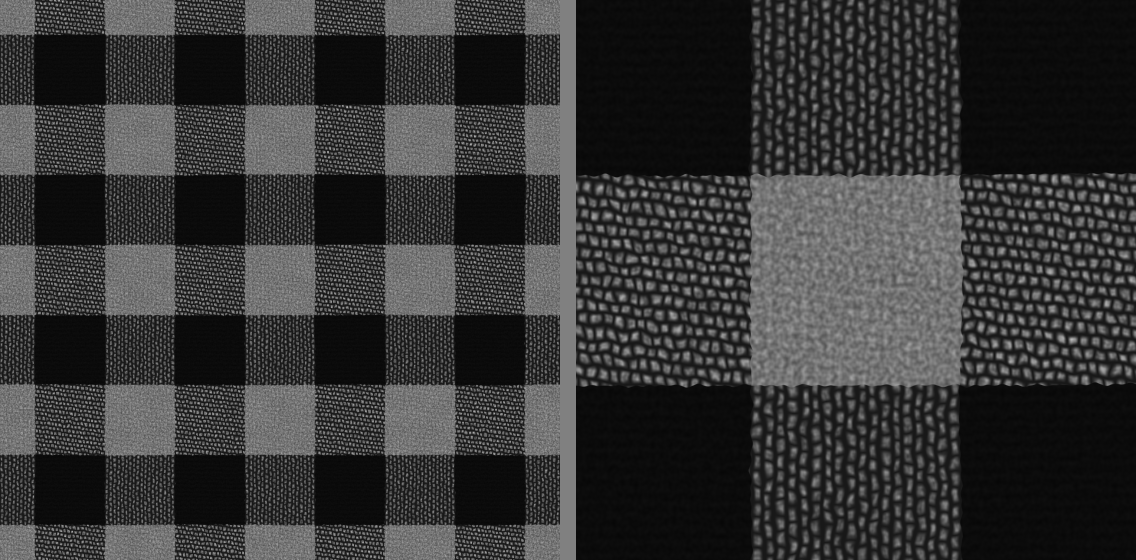
Left: the whole. Right: its middle third, enlarged.
A Shadertoy shader for this texture:

```glsl
// Woven buffalo check cloth: black and grey yarns crossing in four repeats each way.

const float REPEATS = 4.0;
const vec3 BLACK_YARN = vec3(0.042);
const vec3 SHADOW = vec3(0.095);
const vec3 WEFT_GREY = vec3(0.47);
const vec3 WARP_GREY = vec3(0.39);
const vec3 FULL_GREY = vec3(0.455);

// Unit gradient from a hashed lattice point
vec2 gradientAt(vec2 cell, vec2 period) {
    uvec2 k = uvec2(mod(cell, period));
    uint h = k.x * 1597334677u ^ k.y * 3812015801u;
    h = (h ^ (h >> 15u)) * 2246822519u;
    h ^= h >> 13u;
    float angle = float(h & 65535u) * 6.28318 / 65536.0;
    return vec2(cos(angle), sin(angle));
}

// Gradient noise that wraps over the unit square
float wrapNoise(vec2 uv, vec2 period) {
    vec2 p = uv * period;
    vec2 i = floor(p), f = p - i;
    vec2 w = f * f * f * (f * (f * 6.0 - 15.0) + 10.0);
    vec2 e = vec2(1.0, 0.0);
    float a = dot(gradientAt(i, period), f);
    float b = dot(gradientAt(i + e.xy, period), f - e.xy);
    float c = dot(gradientAt(i + e.yx, period), f - e.yx);
    float d = dot(gradientAt(i + e.xx, period), f - e.xx);
    return mix(mix(a, b, w.x), mix(c, d, w.x), w.y);
}

// 1 on grey stripes, 0 on black ones
float greyStripe(float u, float pixel) {
    float edge = abs(fract(u * REPEATS) - 0.5) - 0.25;
    float soft = REPEATS * pixel * 0.8;
    return smoothstep(-soft, soft, edge);
}

// Rows of short yarn floats; each row is shifted, and rows may slope
float yarnFloats(vec2 uv, vec2 count, float shift, float slope, vec2 halfSize, float pixel) {
    vec2 q = uv * count;
    q.y += slope * uv.x;
    q.x += shift * floor(q.y);
    vec2 soft = max(vec2(0.2), count * pixel * 0.8);
    vec2 inside = smoothstep(-soft, soft, halfSize - abs(fract(q) - 0.5));
    return inside.x * inside.y;
}

void mainImage(out vec4 fragColor, in vec2 fragCoord) {
    vec2 uv = fragCoord / iResolution.xy;
    float pixel = 1.0 / min(iResolution.x, iResolution.y);

    // Slack in the threads, uneven spinning, and ragged stripe edges
    vec2 slack = vec2(wrapNoise(uv, vec2(9.0, 13.0)), wrapNoise(uv.yx, vec2(11.0, 7.0)));
    vec2 spin = vec2(wrapNoise(uv, vec2(97.0, 89.0)), wrapNoise(uv.yx, vec2(83.0, 101.0)));
    vec2 cloth = uv + 0.002 * slack + 0.0028 * spin;
    vec2 ragged = vec2(wrapNoise(uv, vec2(16.0, 128.0)), wrapNoise(uv, vec2(144.0, 16.0)));
    vec2 edgeUv = uv + 0.002 * slack + 0.0025 * ragged;
    float warp = greyStripe(edgeUv.x, pixel);
    float weft = greyStripe(edgeUv.y, pixel);

    // Fibre grain, fine and coarse
    float grain = wrapNoise(uv, vec2(389.0, 367.0));
    float fleck = wrapNoise(uv + 0.37, vec2(190.0, 210.0));
    float wear = wrapNoise(uv, vec2(23.0, 29.0));
    float tone = 1.0 + 0.4 * grain + 0.5 * fleck + 0.12 * wear;

    // Grey floats over black: dots along the weft, short dashes along the warp
    float dots = yarnFloats(cloth, vec2(144.0, 128.0), 0.375, 16.0, vec2(0.32, 0.30), pixel);
    float dashes = yarnFloats(cloth.yx, vec2(108.0, 144.0), 5.0 / 12.0, 0.0, vec2(0.34, 0.25), pixel);
    vec3 weftOnly = mix(SHADOW, WEFT_GREY * tone, dots);
    vec3 warpOnly = mix(SHADOW, WARP_GREY * tone, dashes);

    // Solid squares: heathered grey, and black with faint ribs
    vec3 solidGrey = FULL_GREY * (1.0 + 0.32 * grain + 0.18 * fleck + 0.06 * wear);
    solidGrey *= 0.93 + 0.13 * dots + 0.09 * dashes;
    float rib = 0.5 + 0.5 * cos(6.28318 * 128.0 * cloth.y);
    vec3 solidBlack = BLACK_YARN * (0.9 + 0.2 * rib + 0.35 * grain + 0.2 * fleck);

    vec3 darkRows = mix(solidBlack, warpOnly, warp);
    vec3 greyRows = mix(weftOnly, solidGrey, warp);
    fragColor = vec4(clamp(mix(darkRows, greyRows, weft), 0.0, 1.0), 1.0);
}
```
